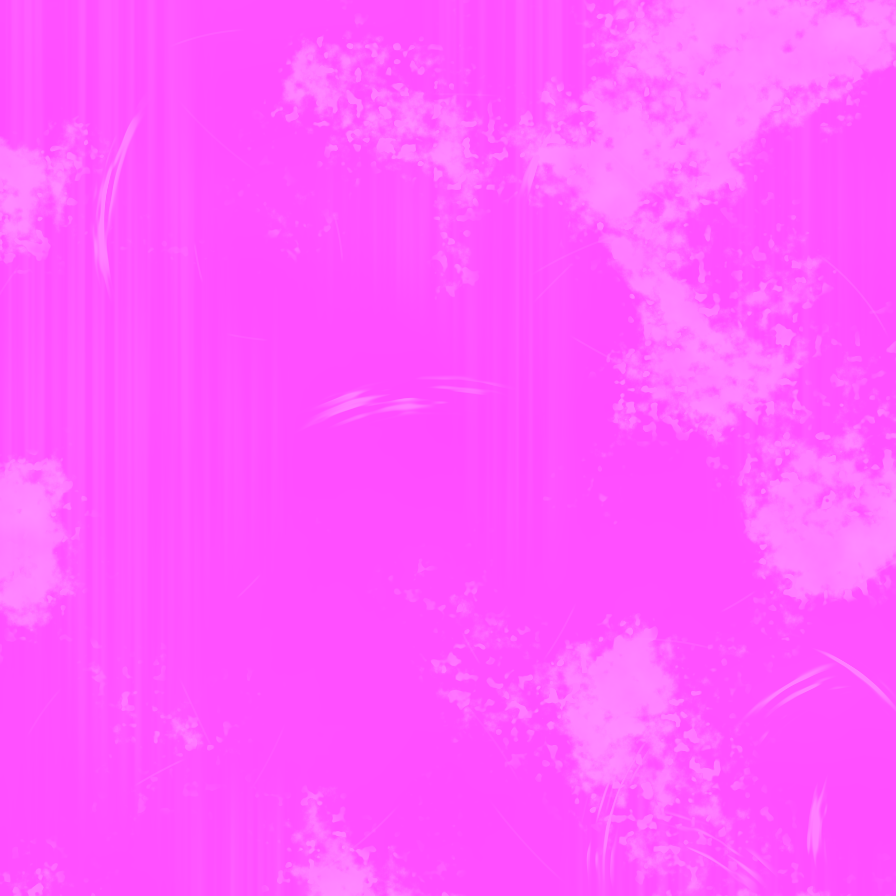
A WebGL 1 fragment shader for this texture:

```glsl
precision highp float;
// Worn magenta paint with chalky patches, speckles, brush arcs, scratches and vertical streaks.
uniform vec2 u_resolution;

float hash(vec2 p) {
  return fract(sin(dot(p, vec2(127.1, 311.7))) * 43758.5453);
}

float noise(vec2 p) {
  vec2 cell = floor(p), f = fract(p);
  f = f * f * (3.0 - 2.0 * f);
  return mix(mix(hash(cell), hash(cell + vec2(1.0, 0.0)), f.x),
             mix(hash(cell + vec2(0.0, 1.0)), hash(cell + 1.0), f.x), f.y);
}

float fbm(vec2 p) {
  float sum = 0.0, amp = 0.5;
  for (int i = 0; i < 6; i++) {
    sum += amp * noise(p);
    p = mat2(1.6, 1.2, -1.2, 1.6) * p + 7.3;
    amp *= 0.5;
  }
  return sum;
}

vec2 turn(vec2 p, float angle) {
  float c = cos(angle), s = sin(angle);
  return vec2(c * p.x + s * p.y, c * p.y - s * p.x);
}

// Dry brush marks: bristle lines that follow short arcs
float brushArcs(vec2 uv) {
  float marks = 0.0;
  for (int i = 0; i < 9; i++) {
    float id = float(i);
    vec2 center = vec2(hash(vec2(id, 1.7)), hash(vec2(id, 5.2)));
    vec2 p = turn(uv - center, 2.4 * hash(vec2(id, 9.4)) - 0.9);
    float radius = 0.16 + 0.2 * hash(vec2(id, 3.3));
    vec2 q = p + vec2(0.0, radius);
    float along = atan(q.x, q.y) * radius;
    float across = length(q) - radius;
    float halfLength = 0.05 + 0.07 * hash(vec2(id, 6.1));
    float halfWidth = 0.012 + 0.018 * hash(vec2(id, 8.8));
    float ragged = 0.5 * noise(vec2(across * 170.0, id));
    float body = (1.0 - smoothstep(0.45, 1.0, abs(along) / halfLength + ragged - 0.2))
               * (1.0 - smoothstep(0.6, 1.0, abs(across) / halfWidth));
    float bristles = noise(vec2(across * 230.0 + id * 31.0, along * 14.0));
    float gaps = noise(vec2(across * 300.0, along * 50.0) + id * 13.0);
    marks = max(marks, body * smoothstep(0.48, 0.75, 0.7 * bristles + 0.3 * gaps));
  }
  return marks;
}

// Faint hairlines, each slightly bent
float scratches(vec2 uv) {
  float lines = 0.0, pixel = 1.0 / u_resolution.y;
  for (int i = 0; i < 28; i++) {
    float id = float(i) + 40.0;
    vec2 center = vec2(hash(vec2(id, 2.1)), hash(vec2(id, 4.6)));
    vec2 p = turn(uv - center, 6.283 * hash(vec2(id, 7.9)));
    float bend = 5.0 * (hash(vec2(id, 3.8)) - 0.5);
    float reach = 0.02 + 0.05 * hash(vec2(id, 6.5));
    float line = 1.0 - smoothstep(0.0003, 0.0007 + pixel, abs(p.y - bend * p.x * p.x));
    line *= 1.0 - smoothstep(0.6 * reach, reach, abs(p.x));
    lines = max(lines, line * (0.4 + 0.6 * hash(vec2(id, 9.1))));
  }
  return lines;
}

void main() {
  vec2 uv = gl_FragCoord.xy / u_resolution.y;

  // Soft uneven base with wide horizontal bands
  float green = 0.291 + 0.025 * fbm(uv * 4.0 + 20.0) + 0.018 * noise(uv * vec2(2.0, 9.0) + 3.0);

  // Vertical streaks, gathered in tall groups
  float group = smoothstep(0.42, 0.8, noise(uv * vec2(7.0, 4.0) + 51.0));
  float streak = 0.65 * noise(vec2(uv.x * 130.0, uv.y * 2.0))
               + 0.35 * noise(vec2(uv.x * 270.0 + 9.0, uv.y * 3.0));
  green += 0.055 * group * smoothstep(0.25, 0.9, streak);

  // Chalky patches with grainy rims
  vec2 warp = vec2(fbm(uv * 9.0 + 4.0), fbm(uv * 9.0 + 33.0)) - 0.5;
  float field = fbm(uv * 5.2 + 0.8 * warp + 11.0);
  float grit = fbm(uv * 75.0);
  float worn = smoothstep(0.57, 0.72, field + 0.28 * (grit - 0.5));
  float chalk = worn * (0.6 + 0.5 * fbm(uv * 28.0 + 60.0));

  // Loose flecks scattered around the patches
  float near = smoothstep(0.47, 0.64, field);
  float fleck = 0.7 * noise(uv * 115.0 + 8.0) + 0.3 * noise(turn(uv, 0.7) * 210.0);
  float flecks = near * smoothstep(0.68, 0.82, fleck + 0.1 * near);

  float wear = max(chalk, 0.75 * flecks);
  wear = max(wear, 0.8 * brushArcs(uv));
  green = mix(green, 0.54, clamp(wear, 0.0, 1.0));
  green += 0.06 * scratches(uv) * (1.0 - wear);

  gl_FragColor = vec4(1.0, green, 1.0, 1.0);
}
```
